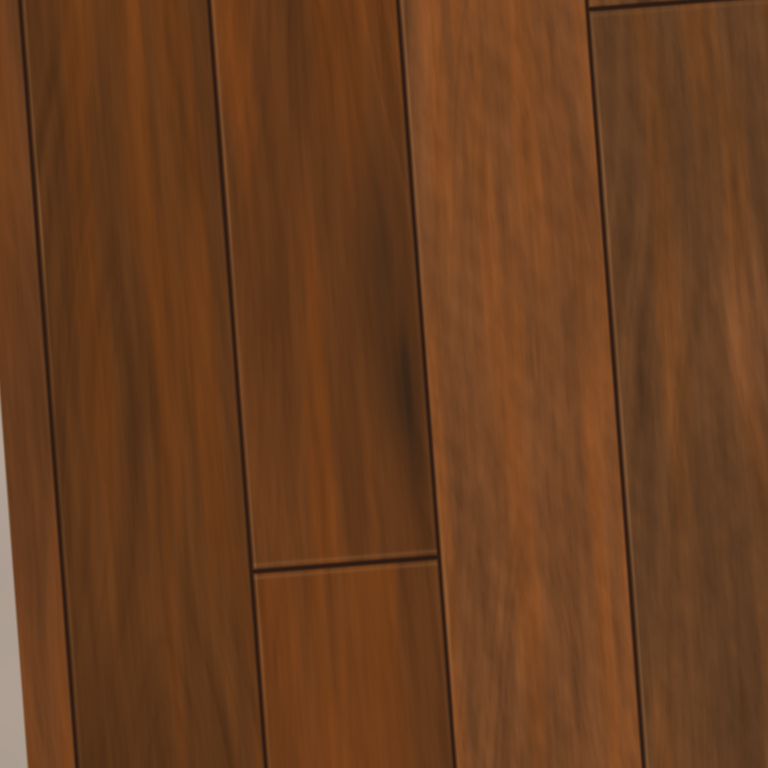
Give the GLSL for this texture, as a Shadertoy shader.

```glsl
// Dark hardwood floor: long, slightly tilted planks with staggered end joints and a
// strip of pale wall at lower left. Each plank has its own tone, stretched-noise fibres
// and arched growth rings; grooves and lit bevels come from distances to the seams.

const float TILT = 0.0745;          // sideways lean of the seams
const float JOINT_TILT = 0.078;     // rise of the end joints
const float SEAM_START = 0.1003;    // first seam on the bottom edge
const float PLANK_WIDTH = 0.246;
const float PLANK_LENGTH = 2.4;
const float FIRST_JOINT = 0.230;    // end joint of plank 1
const float STAGGER = 1.549;        // joint shift from plank to plank
const float WALL_EDGE = -0.26;      // in plank widths
const float SEAM_HALF = 0.0023;
const float JOINT_HALF = 0.0030;
const float SOFTNESS = 0.0024;
const float STREAKS = 0.26;
const float FIBRE = 0.20;
const float RINGS = 0.085;
const float RIPPLE = 0.15;

const vec3 GROOVE = vec3(0.155, 0.095, 0.070);
const vec3 BEVEL = vec3(0.57, 0.40, 0.25);
const vec3 KNOT = vec3(0.190, 0.130, 0.085);
const vec3 GLOW = vec3(0.49, 0.31, 0.19);
const vec3 AMBER = vec3(1.05, 0.99, 0.86);
const vec3 WALL = vec3(0.68, 0.62, 0.57);
const vec3 TONES[5] = vec3[5](
    vec3(0.410, 0.242, 0.127), vec3(0.360, 0.212, 0.103),
    vec3(0.384, 0.222, 0.108), vec3(0.462, 0.284, 0.160),
    vec3(0.388, 0.250, 0.147));

float hash(vec2 p) {
    return fract(sin(dot(p, vec2(127.1, 311.7))) * 43758.5453);
}

float noise(vec2 p) {
    vec2 i = floor(p), f = fract(p);
    f = f * f * (3.0 - 2.0 * f);
    return mix(mix(hash(i), hash(i + vec2(1, 0)), f.x),
               mix(hash(i + vec2(0, 1)), hash(i + vec2(1, 1)), f.x), f.y);
}

float fbm(vec2 p) {
    float sum = 0.0, gain = 0.5;
    for (int i = 0; i < 3; i++) {
        sum += gain * noise(p);
        p = p * 2.03 + 17.3;
        gain *= 0.5;
    }
    return sum / 0.875;
}

// Soft elliptical spot.
float spot(vec2 p, vec2 centre, vec2 radius) {
    vec2 d = (p - centre) / radius;
    return exp(-dot(d, d));
}

// p.x counts plank widths, p.y runs along the grain.
vec3 wood(vec2 p, float plank, float board) {
    float across = p.x - plank - 0.5;
    vec2 q = p + vec2(0.0, 7.3 * plank + 3.7 * board);
    float warp = noise(q * vec2(2.0, 4.0)) - 0.5;
    float coarse = mix(0.3, 1.0, step(1.5, plank));
    vec3 col = TONES[int(clamp(plank + 1.0, 0.0, 4.0))];

    // Broad streaks of warmer and darker wood
    float streak = fbm(vec2(q.x * 7.0 + 0.5 * warp, q.y * 1.8));
    col = mix(col, col * AMBER, smoothstep(0.4, 0.75, streak));
    float shade = 1.0 + STREAKS * (streak - 0.5) + 0.12 * warp;

    // Fine straight fibres
    float fibre = fbm(vec2(q.x * 24.0 + 1.2 * warp, q.y * 5.0));
    shade += FIBRE * (fibre - 0.5) + 0.05 * (noise(q * vec2(70.0, 16.0)) - 0.5);

    // Nested arches around the heart of the plank
    float arch = q.y + 1.9 * sqrt(across * across + 0.006) + 0.35 * warp;
    float ring = noise(vec2(arch * 13.0, plank)) + 0.4 * noise(vec2(arch * 31.0, 4.0));
    float figure = smoothstep(0.3, 0.7, noise(q * vec2(1.5, 3.0) + 9.0));
    shade += 2.0 * RINGS * (0.7 - ring) * mix(0.3, 1.0, figure);

    // Short ripples, strongest on the coarser planks at right
    float ripple = fbm(vec2(q.x * 20.0 + 1.5 * warp, q.y * 34.0 + 8.0 * across));
    shade += RIPPLE * coarse * (ripple - 0.5);
    col *= shade;

    // Smoky knot on plank 1 and a pale patch on plank 3
    if (plank == 1.0) {
        float smoke = 0.60 * spot(p, vec2(1.88, 0.45), vec2(0.085, 0.075))
                    + 0.45 * spot(p, vec2(1.92, 0.35), vec2(0.05, 0.07))
                    + 0.36 * spot(p, vec2(1.82, 0.60), vec2(0.18, 0.18));
        col = mix(col, KNOT, min(smoke * (0.3 + 1.3 * fibre), 0.8));
    }
    if (plank == 3.0)
        col = mix(col, GLOW * shade, 0.6 * spot(p, vec2(3.73, 0.49), vec2(0.16, 0.11)));
    return col;
}

void mainImage(out vec4 fragColor, in vec2 fragCoord) {
    vec2 uv = fragCoord / iResolution.y;
    float soft = max(SOFTNESS, 1.0 / iResolution.y);

    // Plank coordinates
    vec2 p = vec2((uv.x + TILT * uv.y - SEAM_START) / PLANK_WIDTH, uv.y - JOINT_TILT * uv.x);
    float plank = floor(p.x);
    float along = (p.y - FIRST_JOINT - STAGGER * (plank - 1.0)) / PLANK_LENGTH;
    float seam = (p.x - round(p.x)) * PLANK_WIDTH;
    float joint = (along - round(along)) * PLANK_LENGTH;
    vec3 col = wood(p, plank, floor(along));

    // Worn bevels, brighter on the right of each seam, then dark grooves
    float wear = 0.2 + 0.8 * noise(vec2(plank * 5.0, p.y * 7.0));
    float lit = 0.50 * spot(vec2(seam), vec2(0.0058), vec2(0.0028))
              + 0.10 * spot(vec2(seam), vec2(-0.0058), vec2(0.0028))
              + 0.36 * spot(vec2(abs(joint)), vec2(0.0085), vec2(0.0038));
    col = mix(col, BEVEL, min(lit * wear, 1.0));
    float gap = min(abs(seam) - SEAM_HALF, abs(joint) - JOINT_HALF);
    col = mix(col, GROOVE, 0.93 * (1.0 - smoothstep(-soft, soft, gap)));

    // Wall strip
    float wall = (WALL_EDGE - p.x) * PLANK_WIDTH;
    vec3 plaster = WALL * (0.98 + 0.05 * noise(uv * 12.0));
    col = mix(col, plaster, smoothstep(-soft, soft, wall));
    fragColor = vec4(col, 1.0);
}
```
